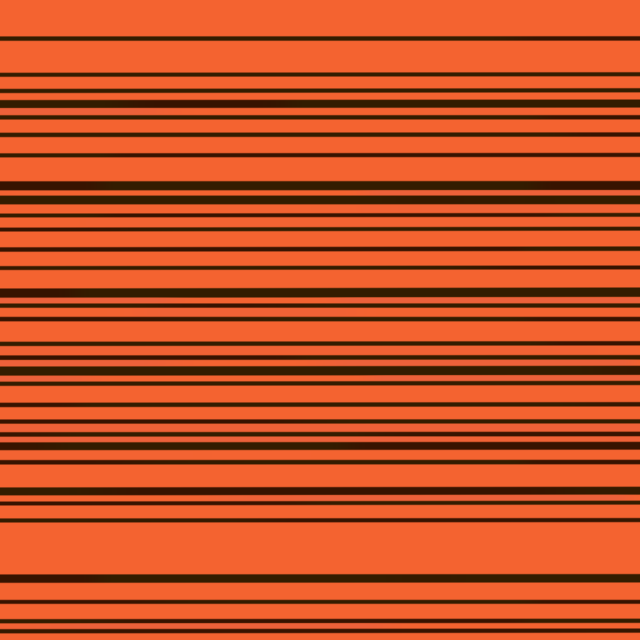
This pattern is drawn by a Shadertoy shader. Its source:

```glsl
const int STRIPES = 32;
const float WIDE_WIDTH = 0.0130;
const float THIN_WIDTH = 0.0062;
const vec3 ORANGE = vec3(0.957, 0.388, 0.190);
const vec3 ROSE = vec3(0.915, 0.375, 0.245);
const vec3 BROWN = vec3(0.200, 0.110, 0.000);
const vec3 RUST = vec3(0.215, 0.075, 0.000);

float hash(float n, float seed) {
    vec2 p = fract(vec2(n, seed) * vec2(0.1031, 0.1137) + 0.317);
    p += dot(p, p.yx + 33.33);
    return fract((p.x + p.y) * p.x * 7.13);
}

float noise(float x, float seed) {
    float cell = floor(x);
    float t = smoothstep(0.0, 1.0, x - cell);
    return mix(hash(cell, seed), hash(cell + 1.0, seed), t);
}

// Shuffled place, 0 to 3, of an index within its group of four
int shuffledSlot(int index, float seed) {
    return (index & 3) ^ int(4.0 * hash(float(index >> 2), seed));
}

// One stripe in each group of four is wide
float stripeWidth(int index) {
    float jitter = mix(0.9, 1.1, hash(float(index), 5.0));
    return jitter * (shuffledSlot(index, 11.0) == 1 ? WIDE_WIDTH : THIN_WIDTH);
}

// Clear space above a stripe: tight in the middle, loose at both ends
float gapWeight(int index) {
    float rank = (float(shuffledSlot(index, 23.0)) + hash(float(index), 7.0)) / 4.0;
    float fromMiddle = abs(2.0 * float(index) / float(STRIPES) - 1.0);
    float looseness = smoothstep(0.5, 0.72, fromMiddle);
    return 6.0 + mix(18.0, 52.0, looseness) * rank * rank;
}

// Height that one unit of gap weight takes so the stripes fill the canvas
float gapScale() {
    float space = 1.0;
    float weights = gapWeight(STRIPES);
    for (int i = 0; i < STRIPES; i++) {
        space -= stripeWidth(i);
        weights += gapWeight(i);
    }
    return space / weights;
}

// Coverage of a soft-edged band
float band(float offset, float halfWidth, float softness) {
    return 1.0 - smoothstep(-0.85 * softness, 1.15 * softness, abs(offset) - halfWidth);
}

void mainImage(out vec4 fragColor, in vec2 fragCoord) {
    vec2 uv = fragCoord / iResolution.xy;
    float depth = 1.0 - uv.y;
    float softness = max(0.0016, 0.7 / iResolution.y);
    float scale = gapScale();
    vec3 color = ORANGE;

    // Walk down the canvas, alternating gap and stripe
    float cursor = 0.0;
    for (int i = 0; i < STRIPES; i++) {
        float id = float(i);
        float gap = gapWeight(i) * scale;
        float width = stripeWidth(i);
        float tilt = 0.0016 * hash(id, 31.0);
        float slope = tilt * (uv.x - 0.5);

        // Rosy streaks in the narrow gaps
        float streak = smoothstep(0.45, 0.6, noise(uv.x * 2.5, id + 40.0));
        float tight = 1.0 - smoothstep(0.011, 0.018, gap);
        float gapOffset = depth - cursor - 0.5 * gap + slope;
        color = mix(color, ROSE, 0.7 * streak * tight * band(gapOffset, 0.4 * gap, softness));

        // Dark stripe with a slowly changing hue
        cursor += gap;
        float stripe = band(depth - cursor - 0.5 * width + slope, 0.5 * width, softness);
        float hue = smoothstep(0.5, 0.7, noise(uv.x * 3.0, id + 80.0));
        color = mix(color, mix(BROWN, RUST, hue), stripe);
        cursor += width;
    }

    fragColor = vec4(color, 1.0);
}
```
